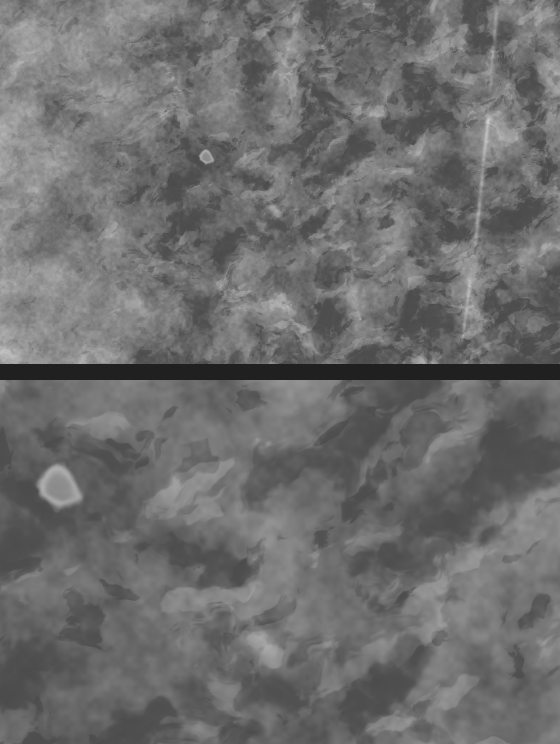
Top: the whole. Bottom: its middle third, enlarged.
Give the GLSL for this texture, as a WebGL 1 fragment shader.

```glsl
precision highp float;
// Weathered grey stone: soft clouds at left, flaky dark blotches at right, pale scratches.
uniform vec2 u_resolution;

float hash(vec2 p) {
  p = fract(p * vec2(0.1031, 0.1137));
  p += dot(p, p.yx + 33.33);
  return fract((p.x + p.y) * p.x * 17.3 + p.y * 91.7);
}

// Value noise centred on zero
float noise(vec2 p) {
  vec2 i = floor(p), f = fract(p);
  f = f * f * (3.0 - 2.0 * f);
  float low = mix(hash(i), hash(i + vec2(1.0, 0.0)), f.x);
  float high = mix(hash(i + vec2(0.0, 1.0)), hash(i + vec2(1.0)), f.x);
  return mix(low, high, f.y) - 0.5;
}

// Octaves are rotated to hide the lattice
float fbm(vec2 p) {
  float sum = 0.0, amp = 0.5;
  for (int i = 0; i < 5; i++) {
    sum += amp * noise(p + 40.0);
    p = mat2(1.6, 1.2, -1.2, 1.6) * p + 7.3;
    amp *= 0.52;
  }
  return sum;
}

// Soft elliptical spot, one at its centre
float spot(vec2 p, vec2 centre, vec2 size) {
  vec2 d = (p - centre) / size;
  return exp(-dot(d, d));
}

float segment(vec2 p, vec2 a, vec2 b) {
  vec2 ab = b - a;
  return length(p - a - ab * clamp(dot(p - a, ab) / dot(ab, ab), 0.0, 1.0));
}

void main() {
  vec2 p = gl_FragCoord.xy / u_resolution.y;
  vec2 warp = vec2(fbm(p * 9.0 + 3.0), fbm(p * 9.0 + 61.0));
  vec2 q = p + 0.09 * warp;
  vec2 slant = mat2(0.88, -0.47, 0.47, 0.88) * q;
  float rough = smoothstep(0.2, 0.65, p.x + 0.8 * warp.x);

  // Broad light and shade
  float tone = mix(0.54, 0.452, smoothstep(0.1, 0.75, p.x));
  tone += 0.36 * fbm(slant * vec2(3.0, 4.5) + 11.0);
  tone += 0.1 * spot(q, vec2(1.42, 1.0), vec2(0.12, 0.05));
  tone += 0.12 * spot(q, vec2(0.02, 0.04), vec2(0.06));
  tone -= 0.08 * spot(q, vec2(0.37, 0.79), vec2(0.06, 0.1));
  tone -= 0.07 * spot(q, vec2(1.25, 0.7), vec2(0.025, 0.12));
  tone -= 0.08 * exp(-pow(segment(q, vec2(0.38, 0.34), vec2(0.54, 0.53)) / 0.025, 2.0));

  // Mottling, dark blotches and pale slanted flakes
  tone += mix(0.28, 0.42, rough) * fbm(q * 13.0 + 23.0);
  float blotch = smoothstep(0.05, 0.15, fbm(q * vec2(13.0, 15.0) + 5.0));
  tone -= mix(0.03, 0.11, rough) * blotch;
  float flake = smoothstep(0.1, 0.19, fbm(slant * vec2(17.0, 30.0) + 71.0));
  tone += mix(0.04, 0.09, rough) * flake;
  float pit = smoothstep(0.14, 0.22, fbm(slant * vec2(26.0, 38.0) + 133.0));
  tone -= mix(0.06, 0.09, rough) * pit;
  tone += 0.07 * noise(p * 95.0) + 0.04 * noise(p * 190.0 + 9.0);

  // Crumbled pale streak
  float crumbs = smoothstep(-0.05, 0.13, fbm(slant * vec2(20.0, 40.0) + 17.0));
  tone += 0.17 * crumbs * spot(q, vec2(0.455, 0.72), vec2(0.025, 0.2));
  tone += 0.15 * crumbs * spot(q, vec2(0.33, 0.86), vec2(0.04, 0.04));

  // Long worn scratch, slightly curved
  float path = 1.26 + 0.15 * p.y - 0.045 * p.y * p.y + 0.006 * warp.x;
  float wear = smoothstep(-0.28, 0.12, noise(vec2(3.0, p.y * 11.0)) + 0.3 * noise(p * 60.0));
  float ends = smoothstep(0.03, 0.08, p.y) * smoothstep(1.0, 0.96, p.y);
  tone += 0.15 * wear * ends * exp(-pow((p.x - path) / 0.0055, 2.0));
  tone += 0.04 * ends * exp(-pow((p.x - path) / 0.025, 2.0));

  // Small chipped ring
  float radius = length(p - vec2(0.568, 0.566) + 0.05 * warp);
  tone = mix(tone, 0.6, 0.7 * smoothstep(0.021, 0.014, radius));
  tone += 0.12 * exp(-pow((radius - 0.015) / 0.004, 2.0));

  // Shadows flatten out at a dark grey floor
  float lift = max(0.34 - tone, 0.0);
  tone += lift * lift / (lift + 0.06);
  gl_FragColor = vec4(vec3(clamp(tone, 0.27, 0.8)), 1.0);
}
```
